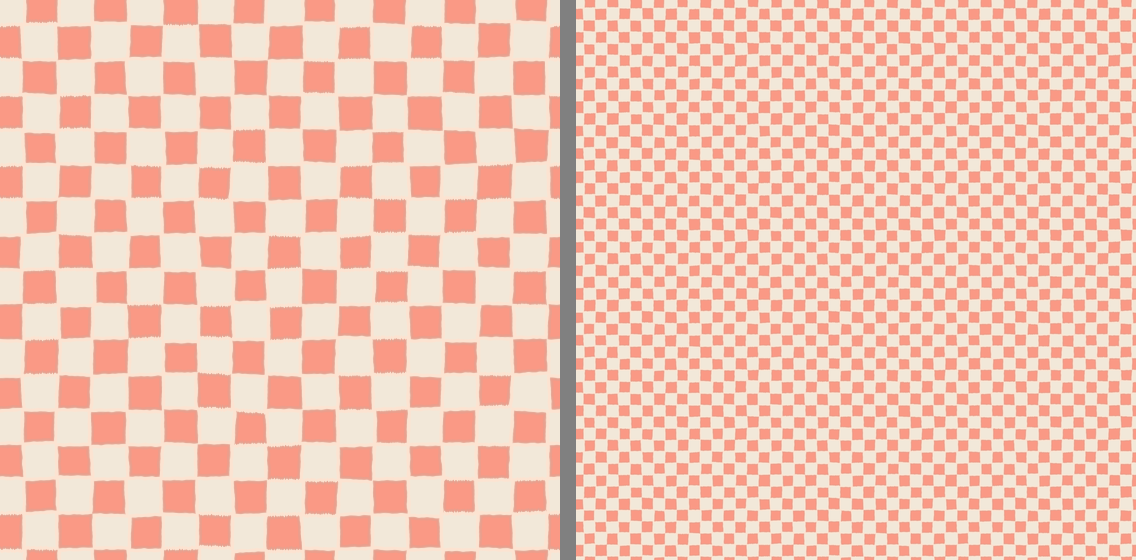
Left, the tile; right, the same tile 3 across and 3 down.
Write a Shadertoy shader that draws this pattern.

```glsl
#define CELLS 16.0
#define ORIGIN vec2(0.146, 0.80)
#define HALF_SIDE 0.46
#define SIZE_VARIATION 0.025
#define CORNER_JITTER 0.032
#define SHIFT 0.04
#define ROUNDING 0.025
#define CREAM vec3(0.95, 0.91, 0.85)
#define CORAL vec3(0.98, 0.60, 0.52)
#define PEACH vec3(0.99, 0.89, 0.82)
#define RIM vec3(0.92, 0.62, 0.55)
#define RIM_EDGE vec3(0.89, 0.66, 0.59)

const float TAU = 6.2831853;

// Random pair per cell, wrapped at the canvas border
vec2 hash2(vec2 cell, float seed) {
    vec3 q = fract(vec3(mod(cell, CELLS), seed).xyx * vec3(0.1031, 0.1030, 0.0973) + seed * 0.137);
    q += dot(q, q.yzx + 33.33);
    return fract((q.xx + q.yz) * q.zy);
}

float smoothMax(float a, float b, float k) {
    float h = max(k - abs(a - b), 0.0) / k;
    return max(a, b) + h * h * k * 0.25;
}

// Hand-cut outline: layered sines with whole frequencies
float wobble(vec2 uv) {
    vec2 t = TAU * uv;
    return 0.006 * sin(37.0 * t.x + 23.0 * t.y + 2.0 * sin(11.0 * t.y))
         + 0.005 * sin(29.0 * t.y - 41.0 * t.x + 2.0 * sin(13.0 * t.x))
         + 0.003 * sin(97.0 * t.x + 2.0 * sin(31.0 * t.y)) * sin(89.0 * t.y);
}

// Finer nicks along the horizontal sides of some squares
float nicks(vec2 uv) {
    float x = TAU * uv.x;
    return 0.012 * sin(131.0 * x + 2.0 * sin(43.0 * x)) + 0.007 * sin(227.0 * x);
}

vec2 corner(vec2 cell, int i, float halfSide) {
    vec2 side = vec2(i == 1 || i == 2 ? 1.0 : -1.0, i > 1 ? 1.0 : -1.0);
    vec2 jitter = hash2(cell, float(i) + 3.0) * 2.0 - 1.0;
    return side * halfSide + jitter * CORNER_JITTER;
}

// Signed distance to one uneven square, in cell units
float unevenSquare(vec2 p, vec2 cell, vec2 uv) {
    vec2 r = hash2(cell, 1.0);
    float halfSide = HALF_SIDE + SIZE_VARIATION * (2.0 * r.x - 1.0);
    float ragged = smoothstep(0.65, 0.85, r.y) * nicks(uv);
    p -= SHIFT * (hash2(cell, 2.0) * 2.0 - 1.0);
    float d = -1.0;
    for (int i = 0; i < 4; i++) {
        vec2 a = corner(cell, i, halfSide);
        vec2 e = normalize(corner(cell, (i + 1) % 4, halfSide) - a);
        float plane = dot(p - a, vec2(e.y, -e.x)) + ragged * e.x * e.x;
        d = smoothMax(d, plane, ROUNDING);
    }
    return d;
}

void mainImage(out vec4 fragColor, in vec2 fragCoord) {
    vec2 uv = fragCoord / iResolution.xy;
    vec2 grid = uv * CELLS - ORIGIN + 0.5;
    vec2 base = floor(grid);

    // Nearest square among the neighbours of even parity
    float d = 1.0;
    for (int y = -1; y <= 1; y++) {
        for (int x = -1; x <= 1; x++) {
            vec2 cell = base + vec2(x, y);
            if (mod(cell.x + cell.y, 2.0) > 0.5) continue;
            d = min(d, unevenSquare(grid - cell - 0.5, cell, uv));
        }
    }
    d += wobble(uv);

    // Muted rim inside, soft peach bleed outside
    vec3 ink = mix(RIM_EDGE, RIM, smoothstep(0.015, 0.05, -d));
    ink = mix(ink, CORAL, smoothstep(0.06, 0.10, -d));
    vec3 paper = mix(PEACH, CREAM, smoothstep(0.07, 0.12, d));
    float soft = max(0.022, 0.75 * CELLS / min(iResolution.x, iResolution.y));
    fragColor = vec4(mix(ink, paper, smoothstep(-soft, soft, d)), 1.0);
}
```
